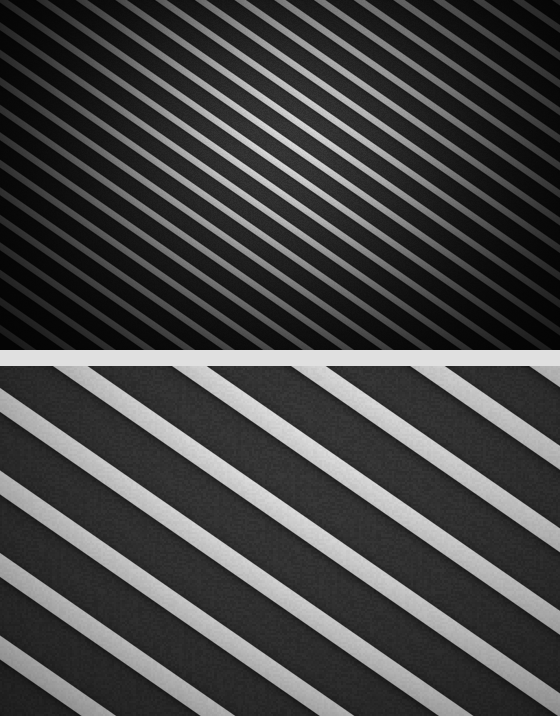
Top: the whole. Bottom: its middle third, enlarged.
This pattern is drawn by a WebGL 2 fragment shader. Its source:

```glsl
#version 300 es
precision highp float;
// Pale diagonal stripes on dark, finely grained cloth, lit by a soft spotlight.
// Stripes are a repeated signed distance across a tilted axis; a Gaussian glow
// fades both materials to near black, and each stripe casts a thin shadow.
uniform vec2 u_resolution;
out vec4 fragColor;

float hash(vec2 p) {
    return fract(sin(dot(p, vec2(127.1, 311.7))) * 43758.5453);
}

void main() {
    // Canvas units: height is 1, origin at the lower left
    vec2 p = gl_FragCoord.xy / u_resolution.y;
    float aspect = u_resolution.x / u_resolution.y;
    float pixel = 1.0 / u_resolution.y;

    // Signed distance down across the stripes, measured from the nearest centre
    float period = 0.0646;
    float tilt = 0.606;
    float across = (1.004 - p.y) * cos(tilt) - p.x * sin(tilt);
    float d = (fract(across / period + 0.5) - 0.5) * period;
    float edge = abs(d) - 0.0094;
    float stripe = 1.0 - smoothstep(-0.75 * pixel, 0.75 * pixel, edge);

    // Spotlight, a little above the middle and wider than tall
    vec2 fromLight = (p - vec2(0.51 * aspect, 0.59)) * vec2(0.86, 1.0);
    float glow = exp(-3.6 * dot(fromLight, fromLight));

    // Fine grain, stronger on the cloth than on the stripes
    float grain = hash(floor(p * 480.0)) - 0.5;

    // Cloth with a contact shadow, heavier below each stripe
    float shadowStrength = d > 0.0 ? 0.5 : 0.25;
    float shadow = shadowStrength * exp(-max(edge, 0.0) / 0.0035);
    float cloth = 0.012 + 0.195 * pow(glow, 1.35);
    cloth *= (1.0 + 0.22 * grain) * (1.0 - shadow);

    // Stripes shade slightly towards their lower edge
    float paint = 0.06 + 0.76 * glow;
    paint *= (1.0 + 0.05 * grain) * (1.0 - 5.0 * d);

    fragColor = vec4(vec3(mix(cloth, paint, stripe)), 1.0);
}
```
